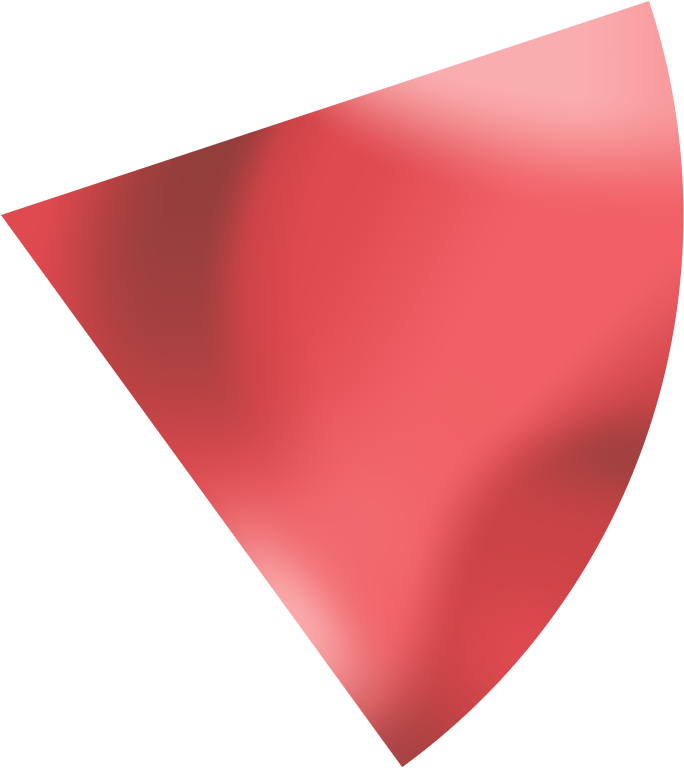
This background is drawn by a WebGL 1 fragment shader. Its source:

```glsl
precision highp float;
// A circular sector filled with soft, blurred red, coral and pink shading on white.

uniform vec2 u_resolution;

// Sector geometry, in canvas heights with y running down
const vec2 APEX = vec2(0.0013, 0.280);
const float RADIUS = 0.8886;
const vec2 TOP_DIR = vec2(0.9495, -0.3137);
const vec2 LOW_DIR = vec2(0.5878, 0.8090);

// Palette
const vec3 PAPER = vec3(1.0);
const vec3 RED = vec3(0.875, 0.290, 0.312);
const vec3 CORAL = vec3(0.943, 0.378, 0.400);
const vec3 LIGHT_CORAL = vec3(0.945, 0.420, 0.438);
const vec3 DEEP_RED = vec3(0.795, 0.262, 0.275);
const vec3 MAROON = vec3(0.570, 0.242, 0.232);
const vec3 BRICK = vec3(0.630, 0.253, 0.250);
const vec3 PINK = vec3(0.982, 0.680, 0.686);

// Shading layout
const vec2 BAND_BEND = vec2(0.284, 0.390);
const float BAND_CURVE = 1.1;
const vec2 FOLD_CORNER = vec2(0.590, 0.645);
const float FOLD_ROUND = 0.07;

// Elliptical soft spot, 1 at its centre
float glow(vec2 p, vec2 center, vec2 size) {
  vec2 d = (p - center) / size;
  return exp(-dot(d, d));
}

float smoothMin(float a, float b, float k) {
  float h = clamp(0.5 + 0.5 * (b - a) / k, 0.0, 1.0);
  return mix(b, a, h) - k * h * (1.0 - h);
}

// Distance inside the sector, negative outside
float sectorDepth(vec2 p) {
  vec2 q = p - APEX;
  float top = dot(q, vec2(-TOP_DIR.y, TOP_DIR.x));
  float low = dot(q, vec2(LOW_DIR.y, -LOW_DIR.x));
  return min(min(top, low), RADIUS - length(q));
}

// Dark curved band near the apex, crisp on its right side
vec3 addBand(vec3 color, vec2 p) {
  float bend = p.y - BAND_BEND.y;
  float side = p.x - BAND_BEND.x - BAND_CURVE * bend * bend;
  float tail = (1.0 - smoothstep(0.0, 0.13, side))
             * smoothstep(-0.27, -0.12, side)
             * (1.0 - smoothstep(0.48, 0.70, p.y));
  float core = smoothstep(-0.24, -0.07, side)
             * (1.0 - smoothstep(-0.03, 0.045, side))
             * (1.0 - smoothstep(0.38, 0.63, p.y));
  color = mix(color, DEEP_RED, tail);
  vec3 shade = mix(MAROON, BRICK, smoothstep(0.22, 0.46, p.y));
  return mix(color, shade, 0.95 * core);
}

// Pale highlight under the upper edge
vec3 addTopHighlight(vec3 color, vec2 p) {
  float border = 0.297 - 0.137 * exp(-(p.x - 0.39) / 0.17);
  float amount = smoothstep(0.0, 0.165, border - p.y);
  amount *= 1.0 - 0.25 * smoothstep(0.74, 0.90, p.x);
  return mix(color, PINK, amount);
}

// Pale highlight hugging the lower left edge
vec3 addEdgeHighlight(vec3 color, vec2 p) {
  vec2 q = p - APEX;
  vec2 along = vec2(dot(q, LOW_DIR), dot(q, vec2(LOW_DIR.y, -LOW_DIR.x)));
  color = mix(color, LIGHT_CORAL, 0.8 * glow(p, vec2(0.46, 0.69), vec2(0.12)));
  return mix(color, PINK, 0.95 * glow(along, vec2(0.65, 0.0), vec2(0.135, 0.056)));
}

// Folded red shadow at the lower right
vec3 addFold(vec3 color, vec2 p) {
  vec2 q = p - FOLD_CORNER;
  float upper = dot(q, vec2(0.590, 0.808)) + 0.010;
  float left = dot(q, vec2(0.970, 0.243));
  float depth = smoothMin(upper, left, FOLD_ROUND);
  float soften = 0.05 * smoothstep(0.65, 0.88, p.x);
  float fold = smoothstep(-0.04 - soften, 0.055 + soften, depth);
  vec3 inner = mix(DEEP_RED, RED, 0.9 * glow(p, vec2(0.68, 0.85), vec2(0.10, 0.09)));
  color = mix(color, inner, fold);
  float spot = glow(p, vec2(0.835, 0.595), vec2(0.135, 0.058));
  color = mix(color, BRICK, spot * smoothstep(-0.02, 0.07, depth));
  return mix(color, BRICK, 0.85 * glow(p, vec2(0.52, 1.0), vec2(0.09, 0.10)));
}

void main() {
  vec2 p = gl_FragCoord.xy / u_resolution.y;
  p.y = 1.0 - p.y;

  // Diagonal base gradient, then the soft layers
  float diagonal = dot(p, vec2(0.89, 0.45));
  vec3 color = mix(RED, CORAL, smoothstep(0.50, 0.75, diagonal));
  color = addBand(color, p);
  color = addTopHighlight(color, p);
  color = addEdgeHighlight(color, p);
  color = addFold(color, p);

  // Smooth sector outline
  float mask = clamp(sectorDepth(p) * u_resolution.y + 0.5, 0.0, 1.0);
  gl_FragColor = vec4(mix(PAPER, color, mask), 1.0);
}
```
